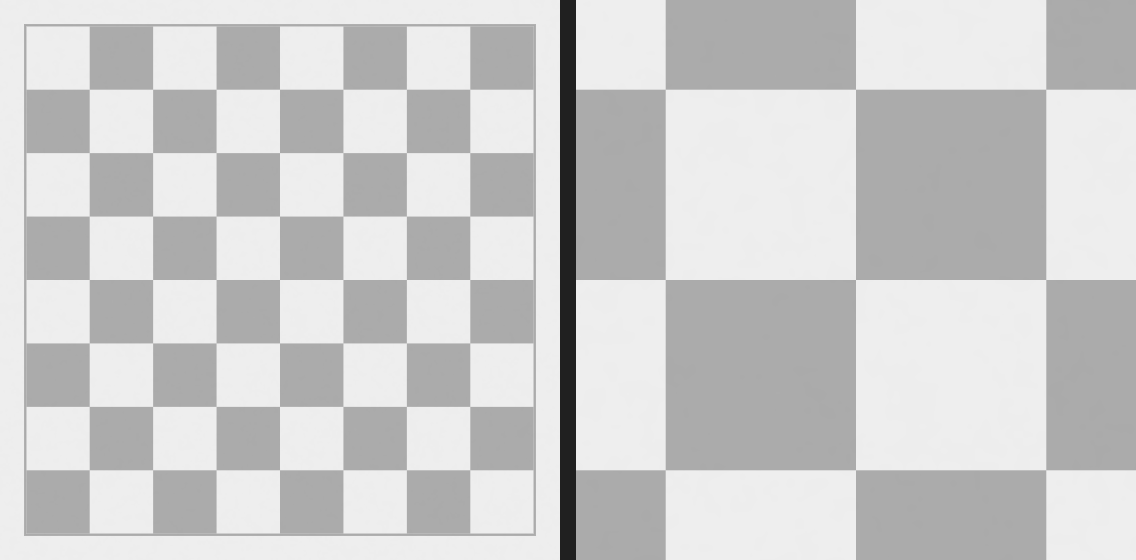
Left: the whole. Right: its middle third, enlarged.
This pattern is drawn by a WebGL 2 fragment shader. Its source:

```glsl
#version 300 es
precision highp float;
// An 8 by 8 checkerboard in two greys, framed by a thin line on a pale margin.
// Signed distances to the cell edges give smooth checks; faint value noise
// adds a barely visible paper grain.

#define CELLS 8.0
#define BOARD_HALF 0.4531
#define FRAME_WIDTH 0.0039
#define LIGHT_GREY vec3(0.932)
#define DARK_GREY vec3(0.670)
#define GRAIN_SCALE 90.0
#define GRAIN_AMOUNT 0.006

uniform vec2 u_resolution;
out vec4 fragColor;

float hash(vec2 p) {
  vec3 q = fract(vec3(p.xyx) * 0.1031);
  q += dot(q, q.yzx + 33.33);
  return fract((q.x + q.y) * q.z);
}

float valueNoise(vec2 p) {
  vec2 i = floor(p);
  vec2 f = fract(p);
  f = f * f * (3.0 - 2.0 * f);
  float bottom = mix(hash(i), hash(i + vec2(1.0, 0.0)), f.x);
  float top = mix(hash(i + vec2(0.0, 1.0)), hash(i + vec2(1.0)), f.x);
  return mix(bottom, top, f.y);
}

// Coverage of a centred square, with an edge one pixel wide
float squareMask(vec2 p, float halfSize, float pixel) {
  float d = max(abs(p.x), abs(p.y)) - halfSize;
  return clamp(0.5 - d / pixel, 0.0, 1.0);
}

// Dark share of a checker whose cell at the origin is dark
float checker(vec2 cellPos, float pixel) {
  // Signed distance to the nearest cell edge on each axis
  vec2 d = 0.5 - 2.0 * abs(fract(cellPos * 0.5 + 0.25) - 0.5);
  vec2 stripe = clamp(0.5 + d / pixel, 0.0, 1.0);
  return mix(1.0 - stripe.y, stripe.y, stripe.x);
}

void main() {
  float side = min(u_resolution.x, u_resolution.y);
  vec2 p = (gl_FragCoord.xy - 0.5 * u_resolution) / side;
  float pixel = 1.0 / side;

  // Board and frame
  float cellSize = 2.0 * BOARD_HALF / CELLS;
  float checks = checker((p + BOARD_HALF) / cellSize, pixel / cellSize);
  float board = squareMask(p, BOARD_HALF, pixel);
  float frame = squareMask(p, BOARD_HALF + FRAME_WIDTH, pixel);
  vec3 color = mix(LIGHT_GREY, DARK_GREY, mix(frame, checks, board));

  // Paper grain in two octaves
  vec2 grainPos = (p + 1.0) * GRAIN_SCALE;
  float grain = 0.6 * valueNoise(grainPos) + 0.4 * valueNoise(grainPos * 2.3);
  color += GRAIN_AMOUNT * (grain - 0.5);

  fragColor = vec4(color, 1.0);
}
```
